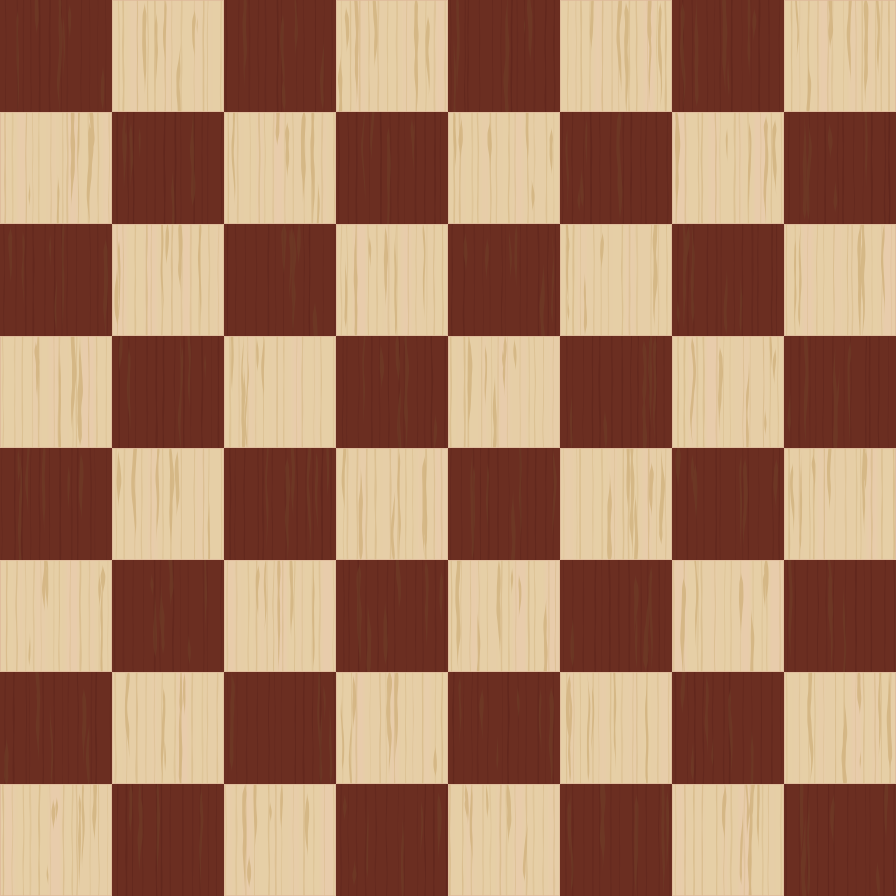
Give the GLSL for this pattern, as a Shadertoy shader.

```glsl
// Draws an eight by eight checkerboard of pale and red-brown wooden squares.
// Each square gets its own vertical grain: fine lines running nearly full height
// and fewer broad, tapered streaks, all bent by one-dimensional gradient noise.

const float SQUARES = 8.0;
const int FINE_LINES = 12;
const int STREAKS = 6;

const vec3 PALE_WOOD = vec3(0.90, 0.81, 0.65);
const vec3 PALE_WARM = vec3(0.91, 0.80, 0.67);
const vec3 PALE_GRAIN = vec3(0.83, 0.71, 0.51);
const vec3 PALE_RIM = vec3(0.87, 0.72, 0.60);
const vec3 DARK_WOOD = vec3(0.42, 0.18, 0.13);
const vec3 DARK_LINE = vec3(0.355, 0.135, 0.10);
const vec3 DARK_GRAIN = vec3(0.43, 0.24, 0.15);

float hash(vec3 p) {
    p = fract(p * vec3(0.1031, 0.1030, 0.0973));
    p += dot(p, p.yzx + 33.33);
    return fract((p.x + p.y) * p.z);
}

// Gradient noise along a line, roughly -0.5 to 0.5
float gradientNoise(float x, float seed) {
    float i = floor(x);
    float f = x - i;
    float g0 = hash(vec3(i, seed, 7.0)) * 2.0 - 1.0;
    float g1 = hash(vec3(i + 1.0, seed, 7.0)) * 2.0 - 1.0;
    float blend = f * f * f * (f * (f * 6.0 - 15.0) + 10.0);
    return mix(g0 * f, g1 * (f - 1.0), blend);
}

// Share of a pixel covered by a band of the given half width
float bandCoverage(float offset, float halfWidth, float pixel) {
    float right = min(offset + halfWidth, 0.5 * pixel);
    float left = max(offset - halfWidth, -0.5 * pixel);
    return clamp((right - left) / pixel, 0.0, 1.0);
}

// Smoothed square wave: +1 on even squares, -1 on odd ones
float squareWave(float x, float pixel) {
    float triangle = abs(mod(x - 0.5, 2.0) - 1.0) - 0.5;
    return clamp(2.0 * triangle / pixel, -1.0, 1.0);
}

// Thin, evenly scattered lines with slight gaps in strength
float fineGrain(vec2 p, vec2 cell, float pixel) {
    float grain = 0.0;
    for (int i = 0; i < FINE_LINES; i++) {
        float k = float(i);
        float seed = 200.0 * hash(vec3(cell, k + 1.0));
        float x = (k + 0.15 + 0.7 * hash(vec3(cell, k + 21.0))) / float(FINE_LINES);
        x += 0.012 * gradientNoise(p.y * 2.5, seed);
        float halfWidth = mix(0.003, 0.008, hash(vec3(cell, k + 41.0)));
        halfWidth *= 1.0 + 0.8 * gradientNoise(p.y * 4.0, seed + 9.0);
        float strength = mix(0.45, 0.9, hash(vec3(cell, k + 61.0)));
        grain = max(grain, strength * bandCoverage(p.x - x, halfWidth, pixel));
    }
    return grain;
}

// Broader streaks that start at one edge and taper to a point
float broadGrain(vec2 p, vec2 cell, float pixel) {
    float grain = 0.0;
    for (int i = 0; i < STREAKS; i++) {
        float k = float(i) + 100.0;
        float seed = 200.0 * hash(vec3(cell, k));
        float x = mix(0.04, 0.96, hash(vec3(cell, k + 20.0)));
        x += 0.035 * gradientNoise(p.y * 2.2, seed);
        float y = hash(vec3(cell, k + 40.0)) < 0.65 ? 1.0 - p.y : p.y;
        float start = 0.3 * hash(vec3(cell, k + 60.0)) - 0.15;
        float reach = mix(0.3, 1.1, hash(vec3(cell, k + 80.0)));
        float taper = smoothstep(start, start + 0.12, y) * (1.0 - smoothstep(0.55 * reach, reach, y));
        float halfWidth = mix(0.007, 0.018, hash(vec3(cell, k + 100.0))) * taper;
        halfWidth *= 1.0 + 0.9 * gradientNoise(p.y * 5.0, seed + 5.0);
        grain = max(grain, bandCoverage(p.x - x, halfWidth, pixel));
    }
    return grain;
}

vec3 paleSquare(vec2 p, float fine, float broad, float tone, float pixel) {
    vec3 colour = mix(PALE_WOOD, PALE_WARM, tone);
    colour = mix(colour, PALE_GRAIN, 0.75 * fine);
    colour = mix(colour, PALE_GRAIN, 0.9 * broad);
    vec2 edge = 0.5 - abs(p - 0.5);
    float rim = bandCoverage(min(edge.x, edge.y), 0.009, pixel);
    return mix(colour, PALE_RIM, 0.7 * rim);
}

vec3 darkSquare(float fine, float broad) {
    vec3 colour = mix(DARK_WOOD, DARK_LINE, 0.65 * fine);
    return mix(colour, DARK_GRAIN, 0.6 * broad);
}

void mainImage(out vec4 fragColor, in vec2 fragCoord) {
    vec2 board = fragCoord / iResolution.y * SQUARES;
    float pixel = SQUARES / iResolution.y;
    vec2 cell = floor(board);
    vec2 p = board - cell;

    float fine = fineGrain(p, cell, pixel);
    float broad = broadGrain(p, cell, pixel);
    float tone = smoothstep(-0.1, 0.3, gradientNoise(p.x * 7.0, dot(cell, vec2(3.0, 29.0))));

    // Odd squares, counted from the lower left, are dark
    float dark = 0.5 - 0.5 * squareWave(board.x, pixel) * squareWave(board.y, pixel);
    vec3 colour = mix(paleSquare(p, fine, broad, tone, pixel), darkSquare(fine, broad), dark);
    fragColor = vec4(colour, 1.0);
}
```
